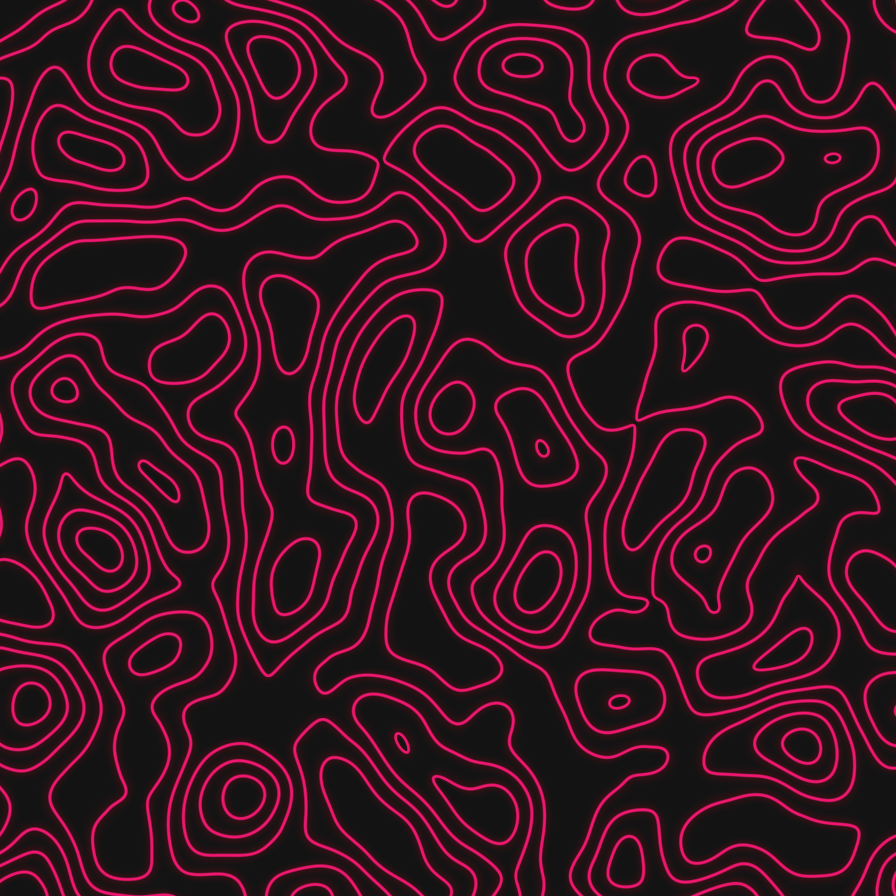
Reproduce this pattern procedurally as a Shadertoy shader.

```glsl
#define BASE_FREQ 7.0        // noise cells across the canvas
#define DETAIL_FREQ 11.0
#define DETAIL_WEIGHT 0.45
#define LEVEL_GAP 0.2        // height between contours
#define LINE_HALF_WIDTH 0.0017
#define EDGE_SOFTNESS 0.0011
#define GLOW_RADIUS 0.007
#define GLOW_STRENGTH 0.13
#define SEED vec2(17.3, 41.7)

const vec3 BACKGROUND = vec3(0.078, 0.076, 0.078);
const vec3 LINE_COLOR = vec3(0.94, 0.09, 0.44);
const vec3 GLOW_COLOR = vec3(1.0, 0.0, 0.1);
const mat2 DETAIL_TURN = mat2(0.8, 0.6, -0.6, 0.8);

// Random unit direction for a lattice cell
vec2 cellDirection(vec2 cell) {
    vec3 h = fract(cell.xyx * vec3(0.1031, 0.1030, 0.0973));
    h += dot(h, h.yzx + 33.33);
    return normalize(fract((h.xx + h.yz) * h.zy) - 0.4999);
}

// Gradient noise: x = value, yz = analytic derivative
vec3 gradientNoise(vec2 p) {
    vec2 i = floor(p), f = p - i;
    vec2 u = f * f * f * (f * (f * 6.0 - 15.0) + 10.0);
    vec2 du = 30.0 * f * f * (f - 1.0) * (f - 1.0);
    vec3 sum = vec3(0.0);
    for (int k = 0; k < 4; k++) {
        vec2 corner = vec2(k & 1, k >> 1);
        vec2 g = cellDirection(i + corner);
        vec2 w = mix(1.0 - u, u, corner);
        vec2 dw = du * (2.0 * corner - 1.0);
        float ramp = dot(g, f - corner);
        sum += vec3(w.x * w.y * ramp,
                    w.x * w.y * g + ramp * vec2(dw.x * w.y, w.x * dw.y));
    }
    return sum;
}

// Two turned noise layers: x = height, yz = slope in canvas units
vec3 terrain(vec2 p) {
    vec3 base = gradientNoise(p * BASE_FREQ + SEED);
    vec3 detail = gradientNoise(DETAIL_TURN * p * DETAIL_FREQ + SEED.yx);
    base.yz *= BASE_FREQ;
    detail.yz = (detail.yz * DETAIL_TURN) * DETAIL_FREQ;
    return base + DETAIL_WEIGHT * detail;
}

// Length of a short Newton walk to the nearest contour
float contourDistance(vec2 p) {
    vec3 t = terrain(p);
    float level = (floor(t.x / LEVEL_GAP) + 0.5) * LEVEL_GAP;
    float walked = 0.0;
    for (int k = 0; k < 3; k++) {
        float slope = max(length(t.yz), 0.001);
        float stride = clamp((t.x - level) / slope, -0.02, 0.02);
        p -= stride * t.yz / slope;
        walked += abs(stride);
        t = terrain(p);
    }
    return walked;
}

void mainImage(out vec4 fragColor, in vec2 fragCoord) {
    float d = contourDistance(fragCoord / iResolution.y);

    // Soft halo below, crisp line on top
    float halo = GLOW_STRENGTH * exp(-d * d / (GLOW_RADIUS * GLOW_RADIUS));
    float soft = max(EDGE_SOFTNESS, 0.55 / iResolution.y);
    float line = 1.0 - smoothstep(LINE_HALF_WIDTH - soft, LINE_HALF_WIDTH + soft, d);

    vec3 color = mix(BACKGROUND, GLOW_COLOR, halo);
    fragColor = vec4(mix(color, LINE_COLOR, line), 1.0);
}
```
